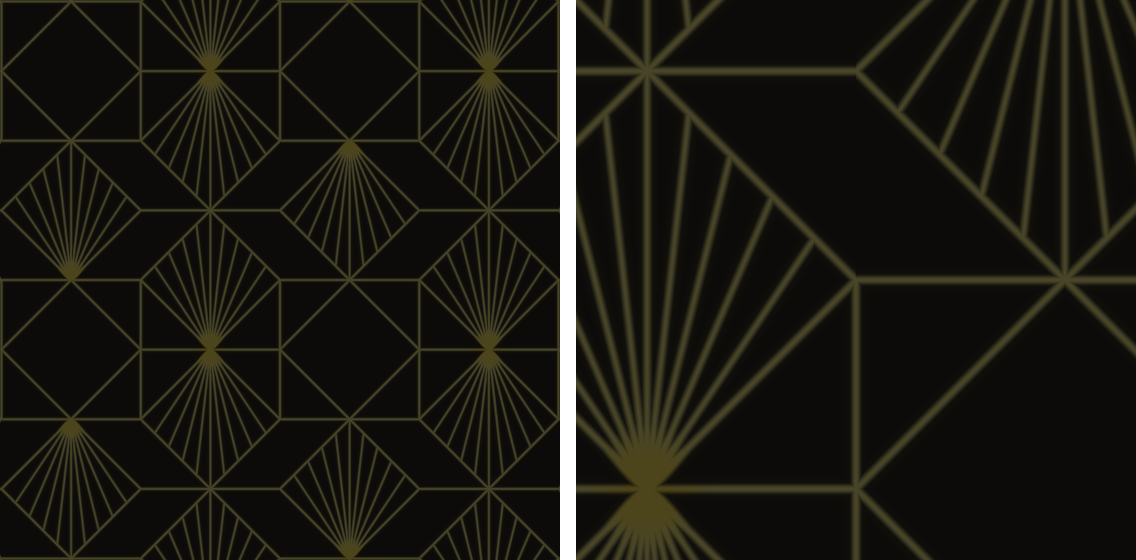
Left: the whole. Right: its middle third, enlarged.
A Shadertoy shader for this pattern:

```glsl
// Art deco lattice: staggered diamonds, framed squares and ray fans in dull gold on black.
// Each column of diamonds is shifted by half a cell; a fan is the distance to the
// nearest ray from its apex, and the rays swell into a warm solid wedge there.

#define UNITS 8.042          // half-diamonds across the canvas
#define OFFSET 0.021         // margin at the left and top
#define RAYS 5.0             // ray steps along each far edge
#define LINE_HALF 0.0185     // half width of the lattice lines
#define RAY_HALF 0.0165      // half width of the fan rays
#define APEX_SWELL 0.016     // extra ray width at the apex
#define APEX_REACH 0.24      // height of the solid wedge
#define SOFTNESS 0.017       // edge blur in lattice units
#define HALO 0.07            // strength of the faint glow beside strokes
#define GROUND vec3(0.047, 0.044, 0.034)
#define GOLD vec3(0.283, 0.270, 0.158)
#define APEX_GOLD vec3(0.300, 0.268, 0.100)

vec2 wrapCentred(vec2 p, vec2 period) {
    return mod(p + 0.5 * period, period) - 0.5 * period;
}

float boxOutline(vec2 p, float halfSize) {
    vec2 d = abs(p) - halfSize;
    return abs(length(max(d, 0.0)) + min(max(d.x, d.y), 0.0));
}

float horizontalBar(vec2 p, float halfLength) {
    return length(vec2(max(abs(p.x) - halfLength, 0.0), p.y));
}

// Rays from the origin to evenly spaced points on the line x + y = 2.
float fanRays(vec2 p) {
    p.x = abs(p.x);
    float along = 2.0 * p.x / max(p.x + p.y, 1e-4);
    float end = min(round(along * RAYS) / RAYS, 1.0);
    vec2 dir = normalize(vec2(end, 2.0 - end));
    return abs(p.x * dir.y - p.y * dir.x);
}

float stroke(float dist, float halfWidth, float blur) {
    float core = 1.0 - smoothstep(halfWidth - blur, halfWidth + blur, dist);
    float glow = 1.0 - smoothstep(halfWidth, halfWidth + 0.05, dist);
    return max(core, HALO * glow);
}

void mainImage(out vec4 fragColor, in vec2 fragCoord) {
    // Lattice space, with y running down from the top
    vec2 uv = fragCoord / iResolution.y;
    vec2 p = vec2(uv.x, 1.0 - uv.y) * UNITS - OFFSET;
    float blur = max(SOFTNESS, 0.8 * UNITS / iResolution.y);

    // Staggered diamond cell
    float column = floor(p.x / 2.0);
    float odd = mod(column, 2.0);
    float row = floor((p.y + odd) / 2.0);
    vec2 local = vec2(p.x, p.y + odd) - 2.0 * vec2(column, row) - 1.0;
    float diamond = (abs(local.x) + abs(local.y) - 1.0) * 0.70711;

    // Lattice: diamond edges, square frames and cross bars
    float lattice = abs(diamond);
    lattice = min(lattice, boxOutline(wrapCentred(p - 1.0, vec2(4.0)), 1.0));
    lattice = min(lattice, horizontalBar(wrapCentred(p - vec2(3.0, 1.0), vec2(4.0, 2.0)), 1.0));

    // Fan direction: mirrored pairs in odd columns, checkered in even ones
    float rowParity = mod(row, 2.0);
    float checker = mod(floor((column + row) / 2.0), 2.0);
    float flip = 1.0 - 2.0 * (odd > 0.5 ? rowParity : checker);
    float hasFan = max(odd, rowParity);
    vec2 fan = vec2(local.x, 1.0 - flip * local.y);
    float rays = max(fanRays(fan), diamond);

    // Wedge where the rays crowd together
    float wedge = hasFan * (1.0 - smoothstep(0.4 * APEX_REACH, 1.4 * APEX_REACH, length(fan)));

    // Compose
    float ink = stroke(lattice, LINE_HALF, blur);
    ink = max(ink, hasFan * stroke(rays, RAY_HALF + APEX_SWELL * wedge, blur));
    fragColor = vec4(mix(GROUND, mix(GOLD, APEX_GOLD, wedge), ink), 1.0);
}
```
